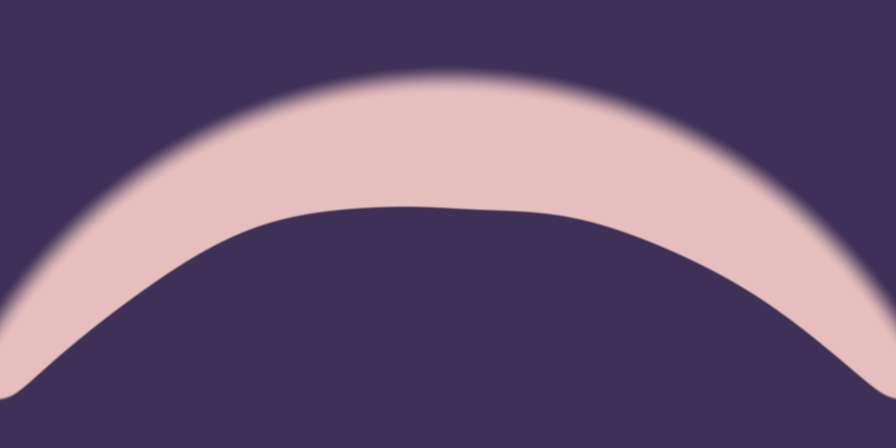
A Shadertoy shader for this background:

```glsl
// A pale rose arch on flat violet: a disc with a soft outer rim,
// cut from below by a sharper, slightly uneven hill.
// Lengths are in canvas heights, with x measured from the centre line.

// Height of the hill: a parabola with a flattened crown and small ripples.
float hillHeight(float x) {
    float dome = 0.579 - 0.5 * x * x - 0.044 * exp(-10.0 * x * x);
    float lean = -0.010 * sin(3.7 * x);
    float ripple = -0.0022 * cos(13.4 * x) * tanh(8.0 * x);
    float hill = dome + lean + ripple;

    // Smooth maximum rounds off the feet of the arch.
    float foot = 0.103;
    return 0.5 * (hill + foot + sqrt((hill - foot) * (hill - foot) + 0.0008));
}

void mainImage(out vec4 fragColor, in vec2 fragCoord) {
    vec2 p = vec2(fragCoord.x - 0.5 * iResolution.x, fragCoord.y) / iResolution.y;
    float pixel = 1.0 / iResolution.y;

    vec3 violet = vec3(0.243, 0.188, 0.337);
    vec3 rose = vec3(0.898, 0.745, 0.741);

    // Blurred rim of the large disc centred below the canvas.
    float radius = length(p - vec2(0.0, -0.366));
    float disc = pow(1.0 - smoothstep(1.157, 1.222, radius), 0.8);

    // Approximate distance above the hill, corrected for its slope.
    float above = (p.y - hillHeight(p.x)) / sqrt(1.0 + p.x * p.x);
    float softness = 0.002 + 0.7 * pixel;
    float cut = smoothstep(-softness, softness, above);

    fragColor = vec4(mix(violet, rose, disc * cut), 1.0);
}
```
